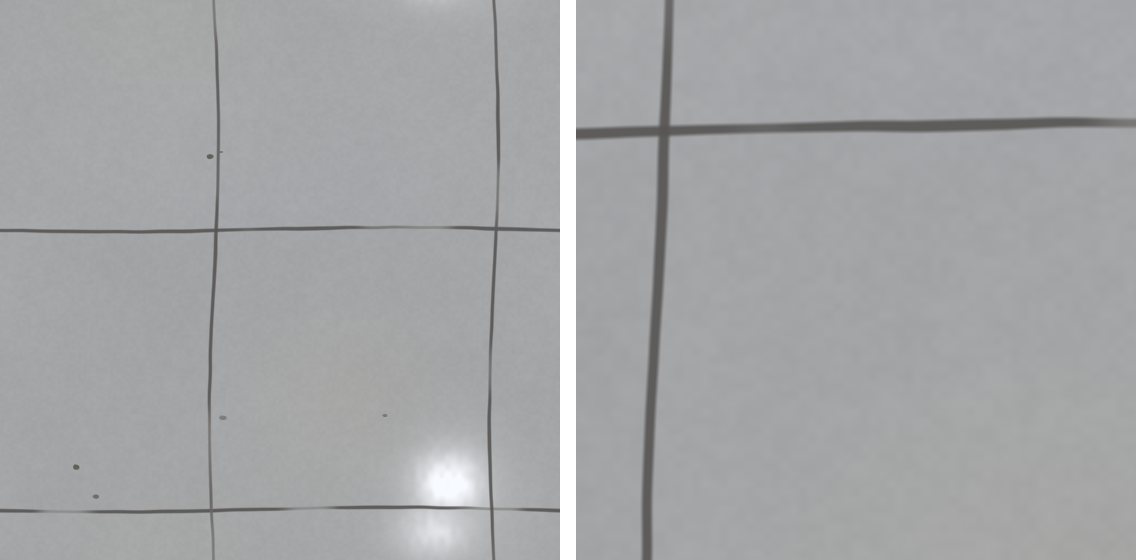
Left: the whole. Right: its middle third, enlarged.
Reproduce this texture procedurally as a WebGL 1 fragment shader.

```glsl
precision highp float;
uniform vec2 u_resolution;

const float TAU = 6.2831853;
const vec2 REPEATS = vec2(2.0, 2.0);
const vec2 JOINT_ORIGIN = vec2(0.382, 0.09);
const vec2 JOINT_BEND = vec2(0.008, 0.004);
const float JOINT_WAVER = 0.0016;
const float JOINT_HALF_WIDTH = 0.0029;
const float JOINT_SOFTNESS = 0.0016;
const vec3 TILE_COLOR = vec3(0.648, 0.652, 0.655);
const vec3 WARM_TINT = vec3(0.010, 0.007, -0.010);
const vec3 JOINT_COLOR = vec3(0.345, 0.335, 0.33);
const vec3 WORN_JOINT_COLOR = vec3(0.55, 0.55, 0.54);
const vec3 SPECK_COLOR = vec3(0.34, 0.33, 0.31);
const vec3 SHEEN_COLOR = vec3(0.97, 0.98, 1.0);
const vec2 UPPER_SHEEN = vec2(0.802, 0.135);
const vec2 LOWER_SHEEN = vec2(0.775, 0.05);
const float GRAIN = 0.026;
const float BLOTCH = 0.022;
const float TILE_VARIATION = 0.010;
const int SPECKS = 6;

float hash(vec2 p) {
  return fract(sin(dot(p, vec2(12.9898, 78.233))) * 43758.5453);
}

// Value noise that wraps after period cells
float noise(vec2 p, vec2 period) {
  vec2 i = floor(p);
  vec2 f = fract(p);
  f = f * f * (3.0 - 2.0 * f);
  vec2 a = mod(i, period);
  vec2 b = mod(i + 1.0, period);
  return mix(mix(hash(a), hash(vec2(b.x, a.y)), f.x),
             mix(hash(vec2(a.x, b.y)), hash(b), f.x), f.y);
}

float wrapNoise(vec2 uv, vec2 cells) {
  return noise(uv * cells, cells);
}

// Shortest offset on the repeating canvas
vec2 wrapOffset(vec2 v) {
  return fract(v + 0.5) - 0.5;
}

float glow(vec2 uv, vec2 center, vec2 radius) {
  vec2 d = wrapOffset(uv - center) / radius;
  return exp(-dot(d, d));
}

float specks(vec2 uv, float soft) {
  float cover = 0.0;
  float ragged = 0.7 + 0.6 * wrapNoise(uv, vec2(150.0));
  for (int i = 0; i < SPECKS; i++) {
    float id = float(i) + 1.0;
    vec2 center = vec2(hash(vec2(id, 3.7)), hash(vec2(id, 9.1)));
    float size = mix(0.002, 0.006, hash(vec2(id, 5.3)));
    float strength = mix(0.3, 0.9, hash(vec2(id, 7.9)));
    float d = length(wrapOffset(uv - center) * vec2(1.0, 1.4)) * ragged;
    cover = max(cover, strength * (1.0 - smoothstep(size - soft, size + soft, d)));
  }
  return cover;
}

void main() {
  vec2 uv = gl_FragCoord.xy / u_resolution;
  float pixel = 1.0 / min(u_resolution.x, u_resolution.y);
  float soft = max(JOINT_SOFTNESS, pixel);

  // Gently bent tile grid
  vec2 bend = JOINT_BEND * sin(TAU * (uv.yx + vec2(0.5, 0.55)));
  vec2 waver = JOINT_WAVER * (vec2(wrapNoise(uv, vec2(5.0, 24.0)),
                                  wrapNoise(uv, vec2(24.0, 5.0))) - 0.5);
  vec2 grid = (uv - JOINT_ORIGIN - bend - waver) * REPEATS;
  vec2 tile = mod(floor(grid), REPEATS);
  vec2 joint = mod(floor(grid + 0.5), REPEATS);
  vec2 side = wrapOffset(grid) / REPEATS;

  // Glazed surface with faint blotches and grain
  float blotch = wrapNoise(uv, vec2(4.0)) * 0.65 + wrapNoise(uv, vec2(17.0)) * 0.35 - 0.5;
  float grain = wrapNoise(uv, vec2(190.0)) * 0.6 + wrapNoise(uv, vec2(83.0)) * 0.4 - 0.5;
  vec3 color = TILE_COLOR + GRAIN * grain + BLOTCH * blotch;
  color += TILE_VARIATION * (hash(tile + 2.3) - 0.5);
  color += WARM_TINT * (wrapNoise(uv + 0.37, vec2(3.0)) - 0.5);
  color = mix(color, SPECK_COLOR, specks(uv, soft));

  // Lamp reflection, broken where it crosses the joints
  float upper = 0.95 * glow(uv, UPPER_SHEEN, vec2(0.058, 0.056));
  float lower = 0.55 * glow(uv, LOWER_SHEEN, vec2(0.062, 0.048));
  float sheen = mix(lower, upper, smoothstep(-soft, soft, side.y));
  sheen *= mix(1.0, 0.5, smoothstep(-soft, soft, side.x));
  sheen *= 0.82 + 0.36 * wrapNoise(uv, vec2(95.0, 60.0));
  sheen += 0.17 * glow(uv, vec2(0.82, 0.12), vec2(0.135, 0.125));
  color = mix(color, SHEEN_COLOR, clamp(sheen, 0.0, 1.0));

  // Thin dark joints, paler where worn
  vec2 along = vec2(noise(vec2(uv.y * 9.0, joint.x), vec2(9.0, 2.0)),
                    noise(vec2(uv.x * 9.0, joint.y + 4.0), vec2(9.0, 8.0)));
  vec2 halfWidth = JOINT_HALF_WIDTH * mix(vec2(0.8), vec2(1.2), along);
  vec2 line = 1.0 - smoothstep(halfWidth - soft, halfWidth + soft, abs(side));
  vec2 wear = 1.0 - smoothstep(0.05, 0.4, along);
  vec3 verticalColor = mix(JOINT_COLOR, WORN_JOINT_COLOR, 0.6 * wear.x);
  vec3 horizontalColor = mix(JOINT_COLOR, WORN_JOINT_COLOR, wear.y);
  color = mix(color, horizontalColor, 0.92 * line.y);
  color = mix(color, verticalColor, 0.92 * line.x);

  gl_FragColor = vec4(color, 1.0);
}
```
